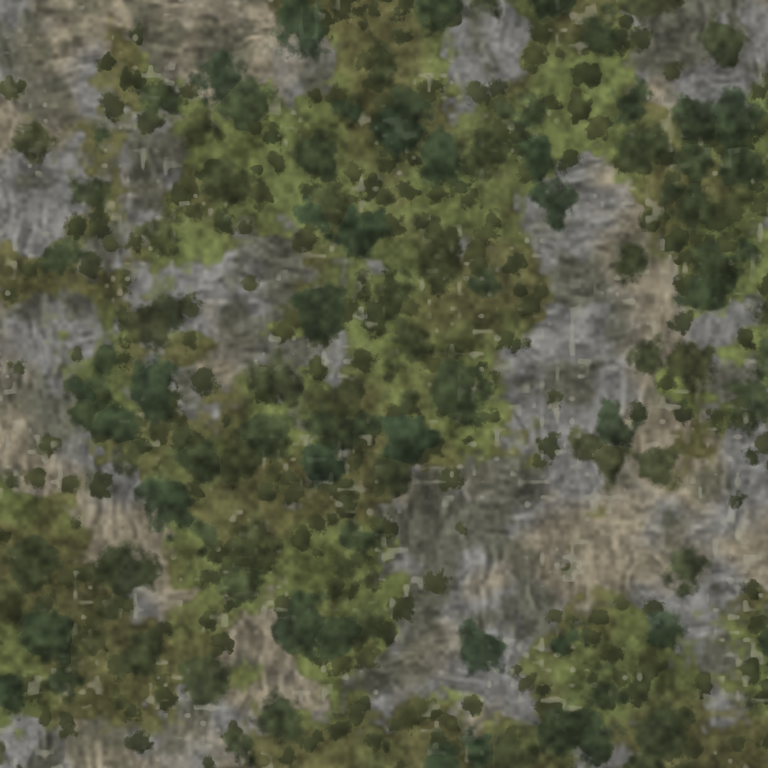
A three.js fragment shader for this texture:

```glsl
// Dry scrubland from above: grey brush and bare earth with clumps of green shrubs.
varying vec2 vUv;

const vec3 GREY_BRUSH = vec3(0.455, 0.453, 0.440);
const vec3 BARE_EARTH = vec3(0.505, 0.475, 0.405);
const vec3 DRY_SHADE  = vec3(0.325, 0.325, 0.270);
const vec3 OLIVE      = vec3(0.315, 0.310, 0.195);
const vec3 MOSS       = vec3(0.355, 0.385, 0.225);
const vec3 DARK_LEAF  = vec3(0.205, 0.225, 0.150);
const vec3 COOL_LEAF  = vec3(0.185, 0.230, 0.170);
const vec3 PALE_TWIG  = vec3(0.640, 0.630, 0.560);

const float CLUMP_SCALE = 6.5;    // plant clumps across the canvas
const float CROWN_SCALE = 17.0;   // cells for large shrubs
const float BUSH_SCALE  = 38.0;   // cells for small bushes
const float GRAIN_SCALE = 85.0;   // leaves and twigs
const float GREEN_LEVEL = 0.515;  // higher means less green
const vec2  LIGHT_DIR   = vec2(-0.6, 0.8);

float hash(vec2 p) {
  vec3 q = fract(vec3(p.xyx) * 0.1031);
  q += dot(q, q.yzx + 33.33);
  return fract((q.x + q.y) * q.z);
}

float noise(vec2 p) {
  vec2 cell = floor(p);
  vec2 f = fract(p);
  f = f * f * (3.0 - 2.0 * f);
  float low = mix(hash(cell), hash(cell + vec2(1.0, 0.0)), f.x);
  float high = mix(hash(cell + vec2(0.0, 1.0)), hash(cell + 1.0), f.x);
  return mix(low, high, f.y);
}

float fbm(vec2 p) {
  float sum = 0.0;
  float weight = 0.533;
  for (int i = 0; i < 4; i++) {
    sum += weight * noise(p);
    p = mat2(1.6, 1.2, -1.2, 1.6) * p + 17.3;
    weight *= 0.5;
  }
  return sum;
}

float clumps(vec2 uv) {
  return fbm(uv * CLUMP_SCALE + 41.0);
}

// Ragged round shrubs on a jittered grid: x = cover, y = light, z = tint.
vec3 shrubs(vec2 uv, float scale, float chance, float seed) {
  vec2 p = uv * scale;
  vec2 base = floor(p);
  float ragged = fbm(p * 2.6 + seed) - 0.5;
  vec3 result = vec3(0.0);
  for (int y = -1; y <= 1; y++) {
    for (int x = -1; x <= 1; x++) {
      vec2 cell = base + vec2(float(x), float(y));
      vec2 id = cell + seed;
      vec2 center = cell + vec2(hash(id + 3.0), hash(id + 71.0));
      float growth = smoothstep(0.40, 0.62, clumps(center / scale));
      float present = step(hash(id + 127.0), chance * (0.15 + growth));
      float radius = mix(0.32, 0.68, hash(id + 211.0));
      vec2 offset = p - center;
      float dist = length(offset) + 0.9 * ragged;
      float cover = present * (1.0 - smoothstep(radius - 0.2, radius + 0.08, dist));
      float light = dot(offset, LIGHT_DIR) / radius;
      if (cover > result.x) result = vec3(cover, light, hash(id + 307.0));
    }
  }
  return result;
}

// Fine streaks that lie across in some places and upright in others.
float twigs(vec2 uv) {
  vec2 p = uv * GRAIN_SCALE;
  p += 1.6 * vec2(noise(p * 0.35), noise(p * 0.35 + 53.0));
  float across = noise(p * vec2(0.6, 1.5));
  float upright = noise(p * vec2(1.5, 0.55) + 29.0);
  float lean = smoothstep(0.35, 0.65, noise(uv * 9.0 + 83.0));
  return mix(across, upright, lean);
}

void main() {
  vec2 uv = vUv;
  float streak = twigs(uv) - 0.5;
  float leaf = noise(uv * GRAIN_SCALE + 11.0) - 0.5;
  float fine = noise(uv * GRAIN_SCALE * 1.8 + 7.0) - 0.5;
  float mottle = fbm(uv * 22.0 + 5.0) - 0.5;

  // Dry ground
  float earth = smoothstep(0.50, 0.68, fbm(uv * 7.0 + 97.0));
  float shade = smoothstep(0.50, 0.68, fbm(uv * 16.0 + 151.0));
  vec3 ground = mix(GREY_BRUSH, BARE_EARTH, earth);
  ground = mix(ground, DRY_SHADE, 0.75 * shade);
  ground *= 1.0 + 0.42 * streak + 0.22 * fine + 0.40 * mottle;

  // Low green growth
  float growth = clumps(uv) + 0.10 * leaf + 0.16 * mottle;
  float green = smoothstep(GREEN_LEVEL - 0.045, GREEN_LEVEL + 0.045, growth);
  float hue = smoothstep(0.40, 0.62, fbm(uv * 8.0 + 61.0));
  vec3 grass = mix(OLIVE, MOSS, hue);
  grass *= 1.0 + 0.45 * leaf + 0.22 * fine + 0.75 * mottle;
  vec3 color = mix(ground, grass, 0.92 * green);

  // Small bushes, then large shrubs
  vec3 bush = shrubs(uv, BUSH_SCALE, 0.38, 400.0);
  vec3 bushColor = mix(DARK_LEAF, OLIVE, 0.5 * bush.z);
  bushColor *= 1.0 + 0.15 * bush.y + 0.40 * leaf;
  color = mix(color, bushColor, 0.85 * bush.x);

  vec3 crown = shrubs(uv, CROWN_SCALE, 0.52, 800.0);
  vec3 crownColor = mix(COOL_LEAF, mix(DARK_LEAF, OLIVE, 0.4), crown.z);
  crownColor *= 1.02 + 0.16 * crown.y + 0.55 * leaf + 0.20 * fine + 0.5 * mottle;
  color = mix(color, crownColor, 0.88 * crown.x);

  // Pale twig ends in scattered groups
  float group = smoothstep(0.48, 0.66, noise(uv * 19.0 + 173.0));
  float speck = smoothstep(0.68, 0.92, noise(uv * GRAIN_SCALE * 1.2 + 191.0));
  color = mix(color, PALE_TWIG, 0.50 * group * speck * (1.0 - 0.7 * crown.x));

  gl_FragColor = vec4(color, 1.0);
}
```
